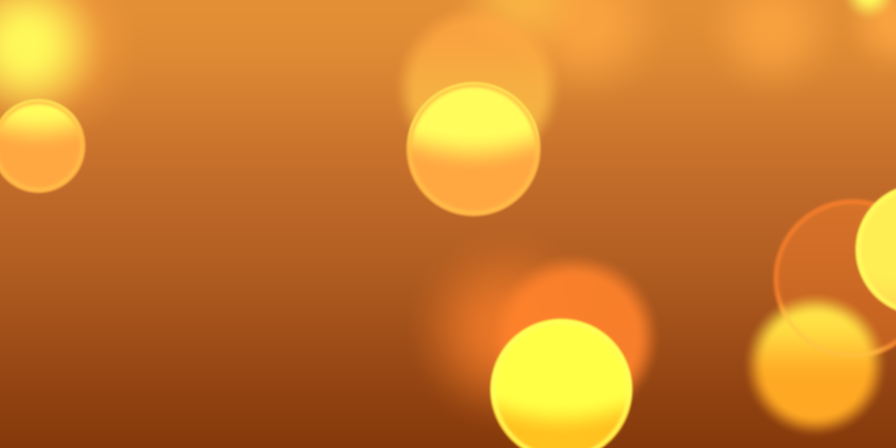
Reproduce this background procedurally as a WebGL 1 fragment shader.

```glsl
precision highp float;

uniform vec2 u_resolution;

const vec3 AMBER = vec3(1.0, 0.66, 0.26);
const vec3 GOLD = vec3(1.0, 0.75, 0.28);
const vec3 LEMON = vec3(1.0, 0.99, 0.36);
const vec3 EMBER = vec3(1.0, 0.51, 0.17);

// Vertical backdrop, from dark rust up to warm orange
vec3 backdrop(float height) {
  vec3 rust = vec3(0.50, 0.205, 0.03);
  vec3 copper = vec3(0.75, 0.41, 0.16);
  vec3 orange = vec3(0.89, 0.56, 0.21);
  vec3 lower = mix(rust, copper, smoothstep(-0.15, 0.65, height));
  return mix(lower, orange, smoothstep(0.5, 1.0, height));
}

// Coverage of a circle whose edge fades over the given width
float circle(vec2 offset, float radius, float blur) {
  return 1.0 - smoothstep(radius - blur, radius + blur, length(offset));
}

// Wide light without a visible edge
vec3 glow(vec3 base, vec2 offset, float radius, vec3 tint, float strength) {
  float falloff = 1.0 - smoothstep(0.1, 1.0, length(offset) / radius);
  return mix(base, tint, falloff * strength);
}

// Blurred disc shaded from its lower to its upper colour
vec3 softDisc(vec3 base, vec2 offset, float radius, float blur,
              vec3 low, vec3 high, float strength) {
  float height = smoothstep(-0.3, 0.8, offset.y / radius);
  return mix(base, mix(low, high, height), circle(offset, radius, blur) * strength);
}

// Thin bright outline just inside the radius
vec3 rim(vec3 base, vec2 offset, float radius, vec3 tint, float strength) {
  float band = (length(offset) - radius + 0.007) / 0.006;
  return mix(base, tint, exp(-band * band) * strength);
}

// Crisp disc lit above a curved boundary, with an outline
vec3 litDisc(vec3 base, vec2 offset, float radius, float boundary, float blend,
             vec3 low, vec3 high, vec3 edge) {
  vec2 local = offset / radius;
  float height = local.y - 0.2 * local.x * local.x;
  float lit = smoothstep(boundary - blend, boundary + blend, height);
  vec3 color = mix(base, mix(low, high, lit), circle(offset, radius, 0.005));
  return rim(color, offset, radius, edge, 0.75);
}

void main() {
  vec2 p = gl_FragCoord.xy / u_resolution.y;
  p.x *= 2.0 * u_resolution.y / u_resolution.x;
  vec3 color = backdrop(p.y);

  // Hazy lights along the top
  color = glow(color, p - vec2(0.09, 0.89), 0.24, AMBER, 0.75);
  color = glow(color, p - vec2(0.06, 0.90), 0.19, LEMON, 0.95);
  color = glow(color, p - vec2(1.31, 0.95), 0.20, AMBER, 0.75);
  color = glow(color, p - vec2(1.16, 1.01), 0.16, GOLD, 0.7);
  color = glow(color, p - vec2(1.724, 0.935), 0.17, AMBER, 0.7);
  color = glow(color, p - vec2(2.0, 0.95), 0.13, AMBER, 0.75);
  color = glow(color, p - vec2(1.94, 1.015), 0.065, LEMON, 1.0);

  // Upper left disc
  color = litDisc(color, p - vec2(0.086, 0.674), 0.104, 0.32, 0.45,
                  AMBER, LEMON, GOLD);

  // Upper centre pair
  color = softDisc(color, p - vec2(1.068, 0.805), 0.165, 0.028,
                   GOLD, AMBER, 0.78);
  color = litDisc(color, p - vec2(1.057, 0.667), 0.149, -0.05, 0.3,
                  AMBER, LEMON, GOLD);

  // Lower centre cluster
  color = glow(color, p - vec2(1.13, 0.26), 0.24, EMBER, 0.75);
  color = softDisc(color, p - vec2(1.284, 0.245), 0.165, 0.03,
                   EMBER, EMBER, 0.92);
  color = litDisc(color, p - vec2(1.253, 0.13), 0.158, -0.42, 0.25,
                  vec3(1.0, 0.76, 0.12), vec3(1.0, 1.0, 0.27), LEMON);

  // Lower right cluster
  vec2 bubble = p - vec2(1.904, 0.378);
  color = mix(color, EMBER, circle(bubble, 0.178, 0.005) * 0.38);
  color = rim(color, bubble, 0.178, EMBER, 0.6);
  color = softDisc(color, p - vec2(1.82, 0.185), 0.138, 0.027,
                   vec3(1.0, 0.66, 0.14), vec3(1.0, 0.88, 0.27), 1.0);
  color = rim(color, bubble, 0.178, GOLD, 0.5 * circle(p - vec2(1.84, 0.2), 0.15, 0.05));
  color = litDisc(color, p - vec2(2.057, 0.443), 0.147, -0.9, 0.5,
                  GOLD, vec3(1.0, 0.93, 0.33), LEMON);

  gl_FragColor = vec4(color, 1.0);
}
```
